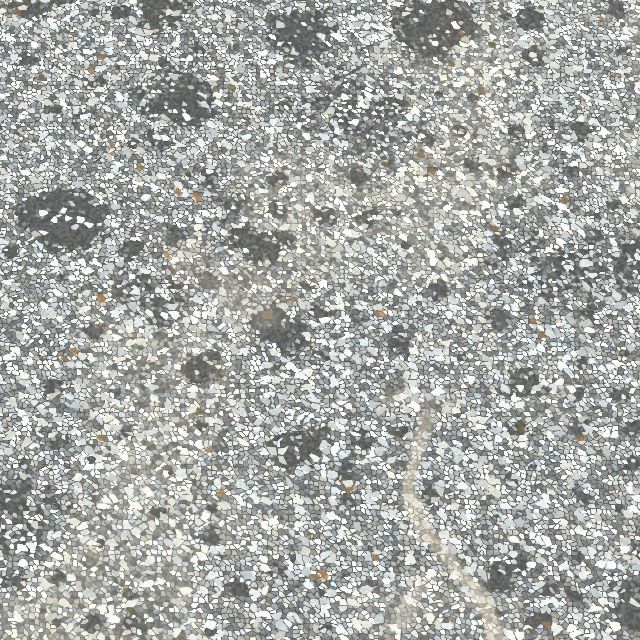
Give the GLSL for this texture, as a Shadertoy shader.

```glsl
// Weathered mineral roofing: tightly packed pale grains over dark bitumen.
// Two tilted cellular layers give grit and larger chips; noise and scattered
// spots strip the grit away, and a sandy vein winds up from the lower edge.
#define GRIT_FREQ 118.0
#define CHIP_FREQ 72.0
#define GRAIN_TILT -0.35
#define CHIP_SHARE 0.23
#define WORN_AMOUNT 0.92
#define VEIN_WIDTH 0.013
#define STONE_TINT vec3(0.988, 1.010, 0.992)
#define SAND_COLOR vec3(0.87, 0.83, 0.77)

vec3 hash3(vec2 p) {
    vec3 q = fract(p.xyx * vec3(0.1031, 0.1030, 0.0973));
    q += dot(q, q.yxz + 33.33);
    return fract((q.xxy + q.yzz) * q.zyx);
}

float noise(vec2 p) {
    vec2 i = floor(p), f = fract(p);
    f = f * f * (3.0 - 2.0 * f);
    return mix(mix(hash3(i).x, hash3(i + vec2(1, 0)).x, f.x),
               mix(hash3(i + vec2(0, 1)).x, hash3(i + vec2(1, 1)).x, f.x), f.y);
}

float fbm(vec2 p) {
    float sum = 0.0, amp = 0.5;
    for (int i = 0; i < 5; i++) {
        sum += amp * noise(p);
        p = mat2(1.6, 1.2, -1.2, 1.6) * p + 7.3;
        amp *= 0.5;
    }
    return sum;
}

mat2 turn(float a) {
    float c = cos(a), s = sin(a);
    return mat2(c, -s, s, c);
}

// x: distance to the grain border, yzw: random values of the grain
vec4 grains(vec2 p, float seed) {
    vec2 cell = floor(p), nearest = cell;
    float d1 = 8.0, d2 = 8.0;
    for (int j = -1; j <= 1; j++)
    for (int i = -1; i <= 1; i++) {
        vec2 c = cell + vec2(i, j);
        vec3 h = hash3(c + seed);
        vec2 d = turn(GRAIN_TILT + (h.z - 0.5) * 1.5) * (c + 0.1 + 0.8 * h.xy - p);
        float dist = length(d * vec2(0.75, 1.25));
        if (dist < d1) { d2 = d1; d1 = dist; nearest = c; }
        else d2 = min(d2, dist);
    }
    return vec4(d2 - d1, hash3(nearest + seed + 71.0));
}

// Ragged round spots of varied radius on a jittered grid
float spots(vec2 p, float seed) {
    vec2 cell = floor(p);
    float wobble = (fbm(p * 4.0 + seed) - 0.5) * 0.35, mask = 0.0;
    for (int j = -1; j <= 1; j++)
    for (int i = -1; i <= 1; i++) {
        vec2 c = cell + vec2(i, j);
        vec3 h = hash3(c + seed);
        float radius = 0.08 + 0.7 * max(h.z - 0.5, 0.0);
        float d = length((c + 0.2 + 0.6 * h.xy - p) * vec2(0.9, 1.1)) + wobble;
        mask = max(mask, step(0.5, h.z) * (1.0 - smoothstep(radius * 0.45, radius, d)));
    }
    return mask;
}

float segment(vec2 p, vec2 a, vec2 b) {
    vec2 ab = b - a;
    return length(p - a - ab * clamp(dot(p - a, ab) / dot(ab, ab), 0.0, 1.0));
}

void mainImage(out vec4 fragColor, in vec2 fragCoord) {
    vec2 uv = fragCoord / iResolution.y;
    float px = 1.0 / iResolution.y;

    // Grains shrink a little towards the far upper edge
    vec2 p = vec2((uv.x - 0.5) * (1.0 + 0.22 * uv.y), uv.y * (1.0 + 0.2 * uv.y)) + 3.0;
    vec4 grit = grains(p * GRIT_FREQ, 0.0);
    vec4 chip = grains(p * CHIP_FREQ, 37.0);
    float rough = noise(p * 260.0) - 0.5;

    // Worn dark areas and dusty pale areas
    float worn = max(spots(uv * 5.5, 11.0), spots(uv * 17.0, 5.0) * 0.85);
    worn = max(worn, 0.6 * smoothstep(0.48, 0.72, fbm(uv * vec2(3.5, 5.0) + 2.0)));
    worn *= WORN_AMOUNT;
    float dust = smoothstep(0.46, 0.72, fbm(uv * 4.5 + 19.0));

    // Grit over bitumen
    float bitumen = 0.39 + 0.14 * rough + 0.14 * dust * (1.0 - worn);
    float stone = mix(0.47, 1.06, grit.y) + 0.16 * rough;
    float keep = smoothstep(-0.12, 0.12, grit.z + 0.12 - worn * 1.05);
    float body = smoothstep(0.02, 0.16 + GRIT_FREQ * px * 0.5, grit.x);
    float tone = mix(bitumen, stone, body * keep);

    // Larger bright chips
    float present = step(chip.y, CHIP_SHARE * (1.0 - 0.75 * worn));
    float chipMask = present * smoothstep(0.06, 0.12 + CHIP_FREQ * px, chip.x);
    tone = mix(tone, mix(0.78, 1.02, chip.z) + 0.08 * rough, chipMask);

    // Cool, neutral and warm stones, with rare ochre pebbles
    float warmth = (mix(grit.w, chip.w, chipMask) - 0.52) * 0.07 + 0.02 * dust;
    vec3 color = tone * (STONE_TINT + warmth * vec3(1.0, 0.1, -1.1));
    float pebble = step(0.993, chip.y) * smoothstep(0.08, 0.25, chip.x);
    color = mix(color, mix(vec3(0.42, 0.41, 0.28), vec3(0.72, 0.52, 0.34), chip.z), pebble * 0.8);

    // Sandy vein, its side branches and a pale smear
    float ragged = fbm(uv * 28.0) - 0.5;
    float center = 0.775 - 0.135 * smoothstep(0.0, 0.24, uv.y)
                 + 0.03 * smoothstep(0.24, 0.38, uv.y) + 0.02 * ragged;
    float vein = 1.0 - smoothstep(VEIN_WIDTH * 0.5, VEIN_WIDTH * 1.5, abs(uv.x - center));
    vein *= 1.0 - smoothstep(0.34, 0.39, uv.y);
    float branch = min(segment(uv, vec2(0.62, 0.02), vec2(0.67, 0.10)),
                       segment(uv, vec2(0.61, 0.38), vec2(0.71, 0.37))) + 0.02 * ragged;
    vein = max(vein, 0.55 * (1.0 - smoothstep(0.004, 0.016, branch)));
    float smear = segment(uv, vec2(0.29, 0.59), vec2(0.40, 0.51)) + 0.08 * ragged;
    vein = max(vein, 0.5 * (1.0 - smoothstep(0.01, 0.05, smear)));
    vec3 sand = SAND_COLOR * (0.72 + 0.36 * tone + 0.15 * rough);
    color = mix(color, sand, vein * 0.72);

    fragColor = vec4(clamp(color, 0.0, 0.985), 1.0);
}
```
